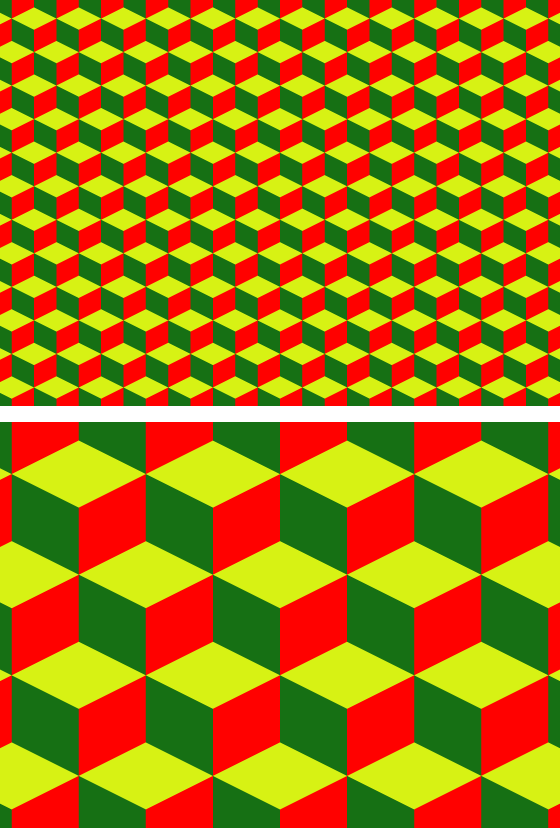
Top, the full canvas; bottom, a detail of the centre.
This pattern is drawn by a WebGL 1 fragment shader. Its source:

```glsl
precision highp float;
// Tumbling blocks: staggered isometric cubes with yellow tops, green left and red right faces.

#define COLUMNS 12.522      // cubes across the canvas width
#define SLOPE 0.5           // rise over run of the slanted edges
#define TOP_COLOR vec3(0.845, 0.95, 0.08)
#define LEFT_COLOR vec3(0.085, 0.44, 0.08)
#define RIGHT_COLOR vec3(1.0, 0.005, 0.0)
#define SAMPLES 4           // antialiasing samples per axis

uniform vec2 u_resolution;

// p.x counts half cube widths, p.y half heights of a top face, pointing down.
// The origin is the centre of a top face; rows are 3 apart and staggered by 1.
vec3 cubeColor(vec2 p) {
    bool rightHalf = fract(p.x * 0.5) < 0.5;
    float offAxis = abs(mod(p.x + 1.0, 2.0) - 1.0);
    float topDepth = 2.0 * (1.0 - offAxis);
    float depth = mod(p.y + 1.0 - offAxis, 6.0);

    // Going down a strip: top, side, top of the next row, opposite side.
    if (depth < topDepth) return TOP_COLOR;
    if (depth < topDepth + 2.0) return rightHalf ? RIGHT_COLOR : LEFT_COLOR;
    if (depth < 4.0) return TOP_COLOR;
    return rightHalf ? LEFT_COLOR : RIGHT_COLOR;
}

// Canvas position to cube units, with the canvas centre midway between two rows.
vec2 toCubeUnits(vec2 position) {
    vec2 centered = (position - 0.5 * u_resolution) / u_resolution.x;
    vec2 units = centered * 2.0 * COLUMNS;
    return vec2(units.x, 1.5 - units.y / SLOPE);
}

void main() {
    // Average a regular grid of samples inside the pixel.
    vec3 sum = vec3(0.0);
    for (int j = 0; j < SAMPLES; j++) {
        for (int i = 0; i < SAMPLES; i++) {
            vec2 jitter = (vec2(float(i), float(j)) + 0.5) / float(SAMPLES) - 0.5;
            sum += cubeColor(toCubeUnits(gl_FragCoord.xy + jitter));
        }
    }
    gl_FragColor = vec4(sum / float(SAMPLES * SAMPLES), 1.0);
}
```
